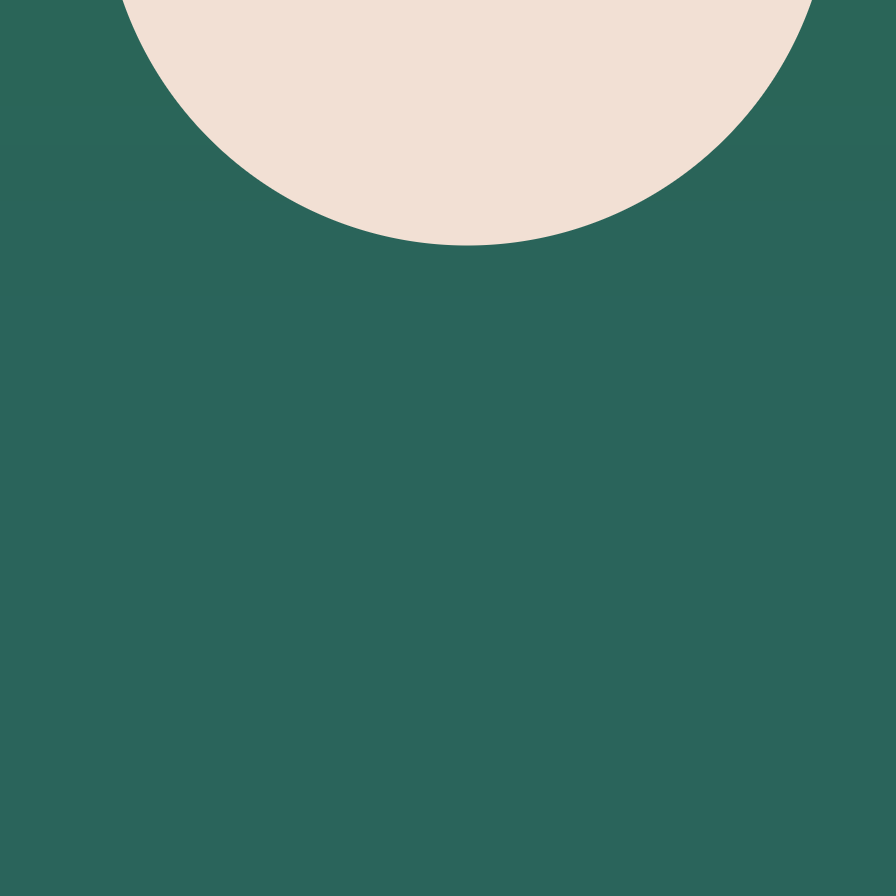
Write a WebGL 1 fragment shader that draws this background.

```glsl
precision highp float;
// A large cream disc hanging from the top edge over a flat deep green field.

uniform vec2 u_resolution;

#define DISC_CENTER vec2(0.5215, 1.1331)
#define DISC_RADIUS 0.4071
#define GREEN_LOW vec3(0.165, 0.392, 0.357)
#define GREEN_HIGH vec3(0.165, 0.395, 0.345)
#define CREAM vec3(0.949, 0.880, 0.831)

// Signed distance to a circle, negative inside
float circleDistance(vec2 p, vec2 center, float radius) {
  return length(p - center) - radius;
}

void main() {
  vec2 uv = gl_FragCoord.xy / u_resolution;
  float pixel = 1.0 / min(u_resolution.x, u_resolution.y);

  // Green field, very slightly warmer near the top
  vec3 color = mix(GREEN_LOW, GREEN_HIGH, smoothstep(0.55, 1.0, uv.y));

  // Cream disc with a one pixel soft edge
  float edge = circleDistance(uv, DISC_CENTER, DISC_RADIUS);
  float disc = clamp(0.5 - edge / pixel, 0.0, 1.0);
  color = mix(color, CREAM, disc);

  gl_FragColor = vec4(color, 1.0);
}
```
